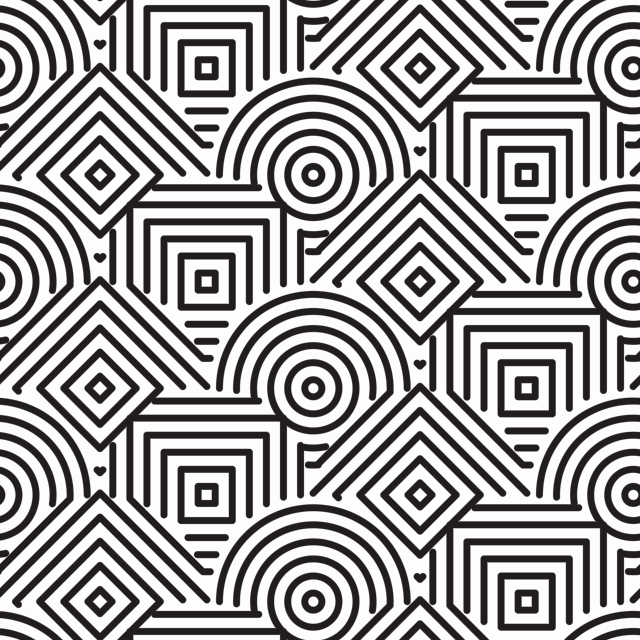
Reproduce this pattern procedurally as a Shadertoy shader.

```glsl
// Staggered columns of interlocking concentric diamonds, squares and circles in dark round-capped lines.

// One unit is the spacing between neighbouring rings.
const float CANVAS = 37.5;
const float COLUMN = 6.25;
const float PERIOD = 12.5;
const vec2 ORIGIN = vec2(5.86, 2.25);
const float HALF_LINE = 0.203;
const float ROOT2 = 1.41421;
const vec3 PAPER = vec3(0.993);
const vec3 INK = vec3(0.13, 0.11, 0.12);

float segment(vec2 p, vec2 a, vec2 b) {
    vec2 ab = b - a;
    return length(p - a - ab * clamp(dot(p - a, ab) / dot(ab, ab), 0.0, 1.0));
}

float boxOutline(vec2 p, float r) {
    vec2 d = abs(p) - r;
    return abs(length(max(d, 0.0)) + min(max(d.x, d.y), 0.0));
}

// Arc centred on the upward axis, reaching halfAngle to each side.
float arc(vec2 p, float r, float halfAngle) {
    float a = min(atan(abs(p.x), p.y), halfAngle);
    return length(vec2(abs(p.x), p.y) - r * vec2(sin(a), cos(a)));
}

float ringRadius(float n) { return n - 0.5; }

// How far an open ring continues below the centre line.
float legDrop(float n) { return 0.13 * (6.0 - n) * (6.0 - n); }

float circleMotif(vec2 p) {
    float d = 1e3;
    for (float n = 1.0; n < 3.5; n++)
        d = min(d, abs(length(p) - ringRadius(n)));
    for (float n = 4.0; n < 6.5; n++) {
        float r = ringRadius(n);
        d = min(d, arc(p, r, acos(-legDrop(n) / r)));
    }
    // Short arcs left showing underneath
    for (float n = 4.0; n < 5.5; n++)
        d = min(d, arc(vec2(p.x, -p.y), ringRadius(n), 0.145 * (6.0 - n) - 0.08));
    return d;
}

float squareMotif(vec2 p) {
    float d = min(boxOutline(p, ringRadius(1.0)), boxOutline(p, ringRadius(2.0)));
    vec2 q = vec2(abs(p.x), p.y);
    for (float n = 3.0; n < 6.5; n++) {
        float r = ringRadius(n);
        bool outer = n > 5.5;
        float lintel = outer ? 3.05 : r;
        float legTop = outer ? 2.9 : r;
        d = min(d, segment(q, vec2(0.0, r), vec2(lintel, r)));
        d = min(d, segment(q, vec2(r, legTop), vec2(r, -legDrop(n))));
    }
    // Shrinking bars underneath
    for (float n = 3.0; n < 5.5; n++) {
        float r = ringRadius(n);
        d = min(d, segment(q, vec2(0.0, -r), vec2(0.85 * legDrop(n) + 0.1, -r)));
    }
    return d;
}

float diamondMotif(vec2 p) {
    vec2 turned = vec2(p.x + p.y, p.y - p.x) / ROOT2;
    vec2 q = vec2(abs(p.x), p.y);
    float d = 1e3;
    for (float n = 1.0; n < 3.5; n++)
        d = min(d, boxOutline(turned, ringRadius(n)));
    // Open chevrons
    for (float n = 4.0; n < 5.5; n++) {
        float s = ringRadius(n) * ROOT2;
        d = min(d, segment(q, vec2(0.0, s), vec2(s - 0.1, 0.1)));
    }
    // Outermost sloping legs
    float s = ringRadius(6.0) * ROOT2;
    d = min(d, segment(q, vec2(1.75, s - 1.75), vec2(6.0, s - 6.0)));
    // Small hook at the left and heart-shaped tip below
    float tip = ringRadius(4.0) * ROOT2;
    d = min(d, segment(p, vec2(-tip, 0.0), vec2(0.17 - tip, -0.17)));
    return min(d, segment(q, vec2(0.0, -tip), vec2(0.17, 0.17 - tip)));
}

float motif(vec2 p, float kind) {
    if (kind < 0.5) return diamondMotif(p);
    if (kind < 1.5) return squareMotif(p);
    return circleMotif(p);
}

// Nearest line among the three closest columns
float patternDistance(vec2 p) {
    float nearest = floor(p.x / COLUMN + 0.5);
    float d = 1e3;
    for (float i = -1.0; i < 1.5; i++) {
        float column = nearest + i;
        vec2 local = p - column * COLUMN;
        local.y = mod(local.y + 5.5, PERIOD) - 5.5;
        d = min(d, motif(local, mod(column, 3.0)));
    }
    return d;
}

void mainImage(out vec4 fragColor, in vec2 fragCoord) {
    float pixel = CANVAS / min(iResolution.x, iResolution.y);
    float d = patternDistance(fragCoord * pixel - ORIGIN) - HALF_LINE;
    float paper = smoothstep(-0.8 * pixel, 0.8 * pixel, d);
    fragColor = vec4(mix(INK, PAPER, paper), 1.0);
}
```
